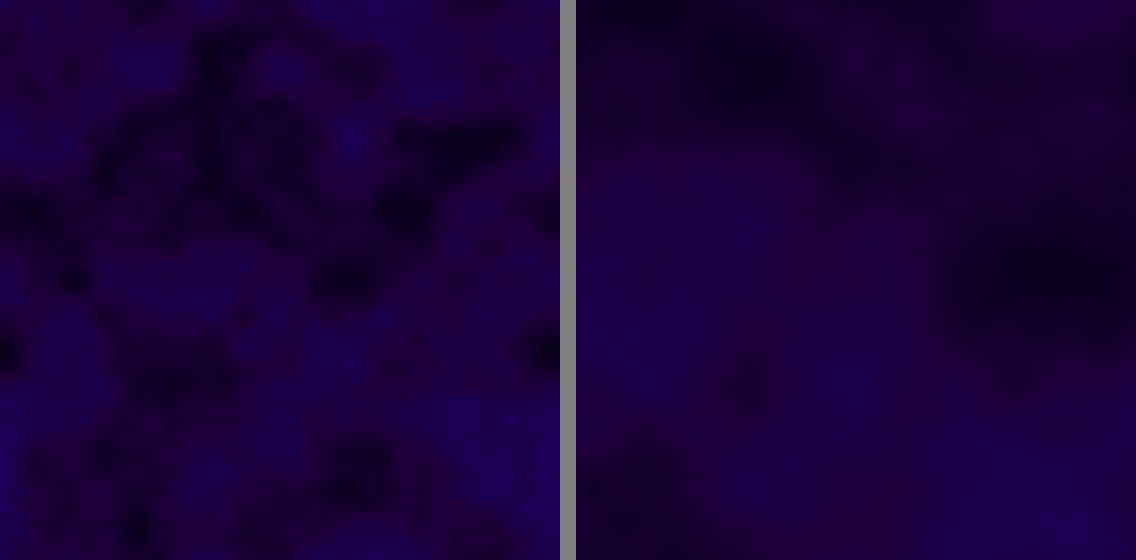
Left, the full canvas; right, a detail of the centre.
Give the GLSL for this texture, as a three.js fragment shader.

```glsl
// Dark violet nebula clouds: seamless fractal value noise through a colour ramp.
varying vec2 vUv;

#define CELLS 8.0
#define OCTAVES 5
#define GAIN 0.5
#define SEED 17.0
#define SHADOW_LEVEL 0.15
#define PLUM_LEVEL 0.49
#define GLOW_LEVEL 0.80
#define SHADOW vec3(0.020, 0.0, 0.090)
#define PLUM vec3(0.113, 0.0, 0.222)
#define GLOW vec3(0.108, 0.0, 0.346)

float hash(vec2 cell, float seed) {
  vec3 p = fract(vec3(cell.xyx + seed) * vec3(0.1031, 0.1030, 0.0973));
  p += dot(p, p.yzx + 33.33);
  return fract((p.x + p.y) * p.z);
}

// Value noise whose lattice wraps after a whole number of cells
float wrappedNoise(vec2 p, float period, float seed) {
  vec2 cell = floor(p);
  vec2 f = fract(p);
  vec2 s = f * f * (3.0 - 2.0 * f);
  vec2 a = mod(cell, period);
  vec2 b = mod(cell + 1.0, period);
  float low = mix(hash(a, seed), hash(vec2(b.x, a.y), seed), s.x);
  float high = mix(hash(vec2(a.x, b.y), seed), hash(b, seed), s.x);
  return mix(low, high, s.y);
}

// Octaves double in frequency, so each one still tiles
float cloudDensity(vec2 uv) {
  float sum = 0.0;
  float total = 0.0;
  float weight = 1.0;
  float period = CELLS;
  for (int i = 0; i < OCTAVES; i++) {
    sum += weight * wrappedNoise(uv * period, period, SEED + 7.3 * float(i));
    total += weight;
    weight *= GAIN;
    period *= 2.0;
  }
  return sum / total;
}

// Near-black shadow to plum, then plum to blue-violet glow
vec3 nebulaColor(float density) {
  float body = clamp((density - SHADOW_LEVEL) / (PLUM_LEVEL - SHADOW_LEVEL), 0.0, 1.0);
  float glow = clamp((density - PLUM_LEVEL) / (GLOW_LEVEL - PLUM_LEVEL), 0.0, 1.0);
  return mix(mix(SHADOW, PLUM, body), GLOW, glow);
}

void main() {
  gl_FragColor = vec4(nebulaColor(cloudDensity(vUv)), 1.0);
}
```
